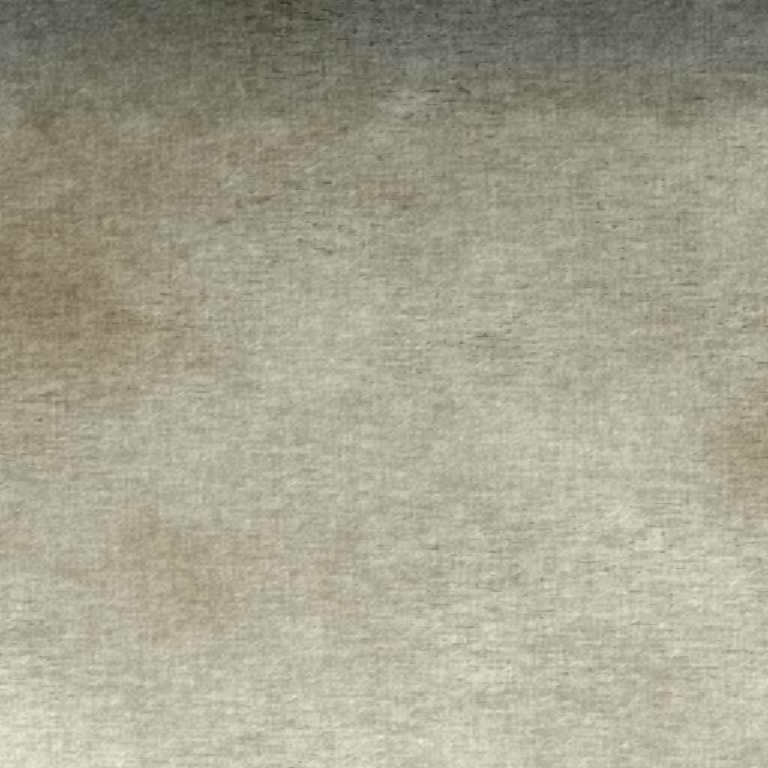
Give the GLSL for this texture, as a three.js fragment shader.

```glsl
// Aged linen: a pale cloth that darkens upward into a shaded top band.
// Cloudy brown stains come from layered value noise; stretched noise gives
// the woven threads, with fine grain and sparse dark flecks on top.

varying vec2 vUv;

// Tone of the cloth from bottom to top
const float TONE_BOTTOM = 0.755;
const float TONE_MIDDLE = 0.685;
const float TONE_UPPER = 0.595;
const float TONE_BAND = 0.505;
const float TONE_TOP = 0.385;
const float BAND_EDGE = 0.855;
const float BAND_SOFTNESS = 0.025;

// Colour offsets added to the grey tone
const vec3 LINEN_TINT = vec3(0.008, -0.003, -0.065);
const vec3 STAIN_TINT = vec3(0.012, -0.004, -0.045);
const vec3 TOP_TINT = vec3(-0.012, 0.0, 0.030);

// Strength of each layer
const float CLOUD_AMOUNT = 0.21;
const float STAIN_AMOUNT = 0.085;
const float MOTTLE_AMOUNT = 0.060;
const float WEFT_AMOUNT = 0.105;
const float WARP_AMOUNT = 0.050;
const float TWILL_AMOUNT = 0.055;
const float GRAIN_AMOUNT = 0.085;
const float FLECK_AMOUNT = 0.130;
const float FIBRE_AMOUNT = 0.060;

// Cells across the canvas
const vec2 WEFT_SCALE = vec2(42.0, 245.0);
const vec2 WARP_SCALE = vec2(230.0, 34.0);
const vec2 TWILL_SCALE = vec2(85.0, 220.0);
const vec2 FLECK_SCALE = vec2(95.0, 235.0);
const float GRAIN_SCALE = 256.0;

float hash(vec2 p) {
  vec3 q = fract(vec3(p.xyx) * 0.1031);
  q += dot(q, q.yzx + 33.33);
  return fract((q.x + q.y) * q.z);
}

// Smooth value noise from 0 to 1
float noise(vec2 p) {
  vec2 cell = floor(p);
  vec2 f = fract(p);
  f = f * f * (3.0 - 2.0 * f);
  float low = mix(hash(cell), hash(cell + vec2(1.0, 0.0)), f.x);
  float high = mix(hash(cell + vec2(0.0, 1.0)), hash(cell + 1.0), f.x);
  return mix(low, high, f.y);
}

// Layered noise centred on zero
float clouds(vec2 p) {
  float sum = 0.0;
  float weight = 0.5;
  for (int i = 0; i < 5; i++) {
    sum += weight * (noise(p) - 0.5);
    p = mat2(1.6, 1.2, -1.2, 1.6) * p + 17.3;
    weight *= 0.52;
  }
  return sum;
}

float blob(vec2 p, vec2 centre, vec2 radius) {
  vec2 d = (p - centre) / radius;
  return exp(-dot(d, d));
}

// Base brightness: a slow ramp broken by the edge of the top band
float baseTone(float y, float wobble) {
  float cloth = mix(TONE_BOTTOM, TONE_MIDDLE, smoothstep(0.0, 0.55, y));
  cloth = mix(cloth, TONE_UPPER, smoothstep(0.45, BAND_EDGE, y));
  float band = mix(TONE_BAND, TONE_TOP, smoothstep(BAND_EDGE, 1.0, y));
  float edge = BAND_EDGE + 0.05 * wobble;
  return mix(cloth, band, smoothstep(edge - BAND_SOFTNESS, edge + BAND_SOFTNESS, y));
}

// Threads, twill, grain, flecks and pale fibres
float weave(vec2 p) {
  float patches = noise(p * vec2(5.0, 7.0) + 61.0);
  float weftGain = mix(0.55, 1.25, patches) * mix(1.1, 0.75, p.y);
  float weft = noise(p * WEFT_SCALE + 3.0) - 0.5;
  float warp = noise(p * WARP_SCALE + 29.0) - 0.5;
  vec2 slanted = mat2(0.87, -0.5, 0.5, 0.87) * p;
  float twill = noise(slanted * TWILL_SCALE + 211.0) - 0.5;
  float grain = noise(p * GRAIN_SCALE + 97.0) - 0.5;
  float fleck = smoothstep(0.80, 0.97, noise(p * FLECK_SCALE + 151.0));
  float fibre = smoothstep(0.80, 0.97, noise(slanted * FLECK_SCALE + 401.0));
  return WEFT_AMOUNT * weftGain * weft + WARP_AMOUNT * warp
    + TWILL_AMOUNT * twill + GRAIN_AMOUNT * grain
    - FLECK_AMOUNT * fleck * patches + FIBRE_AMOUNT * fibre;
}

void main() {
  vec2 p = vUv;
  float cloud = clouds(p * vec2(3.2, 3.8) + 8.0);
  float mottle = clouds(p * vec2(17.0, 24.0) + 43.0);

  // Broad stains at the sides, frayed by the clouds
  vec2 frayed = p + 0.10 * vec2(cloud, mottle);
  float stain = blob(frayed, vec2(0.02, 0.63), vec2(0.13, 0.09))
    + 0.85 * blob(frayed, vec2(0.17, 0.55), vec2(0.13, 0.07))
    + 0.75 * blob(frayed, vec2(1.0, 0.40), vec2(0.09, 0.13))
    + 0.45 * blob(frayed, vec2(0.20, 0.27), vec2(0.08, 0.10));

  float cloudGain = CLOUD_AMOUNT * mix(1.0, 0.45, smoothstep(0.8, 0.9, p.y));
  float tone = baseTone(p.y, cloud + mottle) + cloudGain * cloud
    + MOTTLE_AMOUNT * mottle - STAIN_AMOUNT * stain + weave(p);

  float brown = clamp(stain - 1.6 * cloud - 0.8 * mottle, 0.0, 1.0);
  vec3 colour = vec3(tone) + LINEN_TINT + STAIN_TINT * brown
    + TOP_TINT * smoothstep(0.80, 1.0, p.y);
  gl_FragColor = vec4(clamp(colour, 0.0, 1.0), 1.0);
}
```
